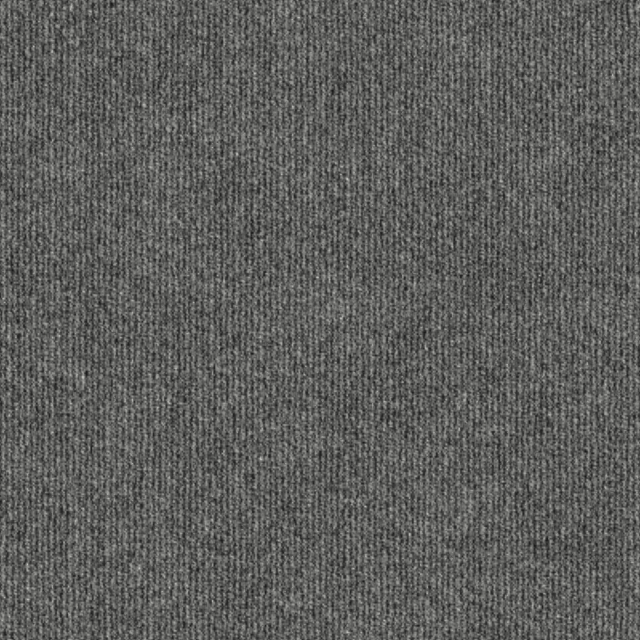
Give the GLSL for this texture, as a Shadertoy shader.

```glsl
float hash(vec2 p) {
    vec3 q = fract(p.xyx * vec3(0.1031, 0.1030, 0.0973));
    q += dot(q, q.yzx + 33.33);
    return fract((q.x + q.y) * q.z);
}

float noise(vec2 p) {
    vec2 cell = floor(p), f = fract(p);
    f = f * f * (3.0 - 2.0 * f);
    return mix(mix(hash(cell), hash(cell + vec2(1, 0)), f.x),
               mix(hash(cell + vec2(0, 1)), hash(cell + vec2(1, 1)), f.x), f.y);
}

float fbm(vec2 p) {
    float sum = 0.0, weight = 0.5;
    for (int i = 0; i < 4; i++) {
        sum += weight * noise(p);
        p = p * 2.03 + 17.1;
        weight *= 0.5;
    }
    return sum;
}

// Brightness of the ribbed wool at a point of the unit canvas
float knit(vec2 uv) {
    // Vertical ribs with slightly wandering edges
    float x = uv.x * 104.0 + 0.32 * (noise(uv * vec2(104.0, 120.0)) - 0.5)
            + 0.25 * (noise(uv * vec2(30.0, 9.0) + 40.0) - 0.5);
    float rib = floor(x);
    float across = fract(x) - 0.5;
    float ridge = cos(6.2832 * across);

    // Slanted loops stacked along each rib, offset from rib to rib
    float y = uv.y * 138.0 + 7.0 * hash(vec2(rib, 3.0)) + 0.8 * across
            + 1.2 * noise(vec2(rib * 5.3, uv.y * 60.0));
    float row = floor(y);
    float along = fract(y) - 0.5;
    float loopShade = cos(6.2832 * along);
    float tone = hash(vec2(rib, row) + 11.0) - 0.5;

    float light = 0.364 + 0.085 * ridge + 0.035 * loopShade * (0.6 + 0.4 * ridge);
    light += 0.09 * tone * smoothstep(0.5, 0.25, abs(along));

    // Fibre grain, worn patches and faint differences between ribs
    light += 0.30 * (noise(uv * vec2(400.0, 360.0) + 5.0) - 0.5);
    light += 0.07 * (noise(uv * vec2(150.0, 170.0) + 70.0) - 0.5);
    light += 0.06 * (fbm(uv * vec2(11.0, 14.0)) - 0.47);
    light += 0.025 * (hash(vec2(rib, 29.0)) - 0.5);

    // Sparse pale fibres catching the light on the ridges
    float fleck = smoothstep(0.80, 0.96, noise(uv * vec2(280.0, 330.0) + 130.0));
    return light + 0.15 * fleck * (0.6 + 0.4 * ridge);
}

void mainImage(out vec4 fragColor, in vec2 fragCoord) {
    // Four samples per pixel smooth the fine weave
    float light = 0.0;
    for (int i = 0; i < 4; i++) {
        vec2 offset = vec2(i % 2, i / 2) * 0.5 - 0.25;
        light += 0.25 * knit((fragCoord + offset) / iResolution.xy);
    }
    vec3 wool = light * vec3(1.0, 1.003, 0.98);
    fragColor = vec4(clamp(wool, 0.0, 1.0), 1.0);
}
```
